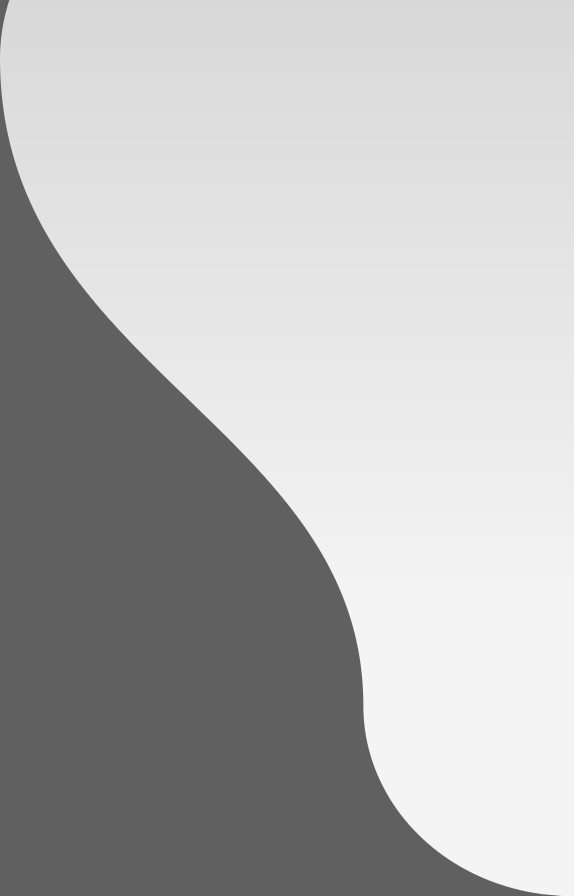
Give the GLSL for this background, as a Shadertoy shader.

```glsl
const vec3 SLATE = vec3(0.376);
const vec3 SILVER = vec3(0.848);
const vec3 PEARL = vec3(0.957);

// Heights are measured down from the top, as fractions of the canvas
const float FADE_END = 0.682;      // where the gradient settles
const float CREST_Y = 0.0651;      // leftmost point of the curve
const float WAIST_Y = 0.7878;      // where the S-curve meets the bowl
const float WAIST_X = 0.633;
const float CREST_HANDLE = 0.4115; // heights of the inner control points
const float WAIST_HANDLE = 0.474;
const float TOP_INSET = 0.0163;    // how far the curve returns at the top
const float BOWL_X = 0.996;        // centre of the bowl
const int NEWTON_STEPS = 6;

float cubic(float a, float b, float c, float d, float t) {
    float s = 1.0 - t;
    return s * s * s * a + 3.0 * s * t * (s * b + t * c) + t * t * t * d;
}

float cubicSlope(float a, float b, float c, float d, float t) {
    float s = 1.0 - t;
    return 3.0 * (s * s * (b - a) + 2.0 * s * t * (c - b) + t * t * (d - c));
}

// Horizontal position of the S-curve, with upright tangents at both ends
float sCurve(float y) {
    float t = (y - CREST_Y) / (WAIST_Y - CREST_Y);
    for (int i = 0; i < NEWTON_STEPS; i++) {
        float miss = cubic(CREST_Y, CREST_HANDLE, WAIST_HANDLE, WAIST_Y, t) - y;
        float slope = cubicSlope(CREST_Y, CREST_HANDLE, WAIST_HANDLE, WAIST_Y, t);
        t = clamp(t - miss / slope, 0.0, 1.0);
    }
    return WAIST_X * t * t * (3.0 - 2.0 * t);
}

// Left boundary of the pale area: top hook, S-curve, then elliptic bowl
float boundary(float y) {
    float hook = max(CREST_Y - y, 0.0) / CREST_Y;
    float drop = max(y - WAIST_Y, 0.0) / (1.0 - WAIST_Y);
    float bowl = (BOWL_X - WAIST_X) * (1.0 - sqrt(max(1.0 - drop * drop, 0.0)));
    return sCurve(clamp(y, CREST_Y, WAIST_Y)) + TOP_INSET * hook * hook + bowl;
}

void mainImage(out vec4 fragColor, in vec2 fragCoord) {
    vec2 p = fragCoord / iResolution.xy;
    p.y = 1.0 - p.y;

    // Pale vertical gradient
    vec3 pale = mix(SILVER, PEARL, clamp(p.y / FADE_END, 0.0, 1.0));

    // Edge smoothed over one pixel along its normal
    float side = p.x - boundary(p.y);
    float pixel = max(length(vec2(dFdx(side), dFdy(side))), 1e-5);
    float coverage = clamp(0.5 + side / pixel, 0.0, 1.0);

    fragColor = vec4(mix(SLATE, pale, coverage), 1.0);
}
```
